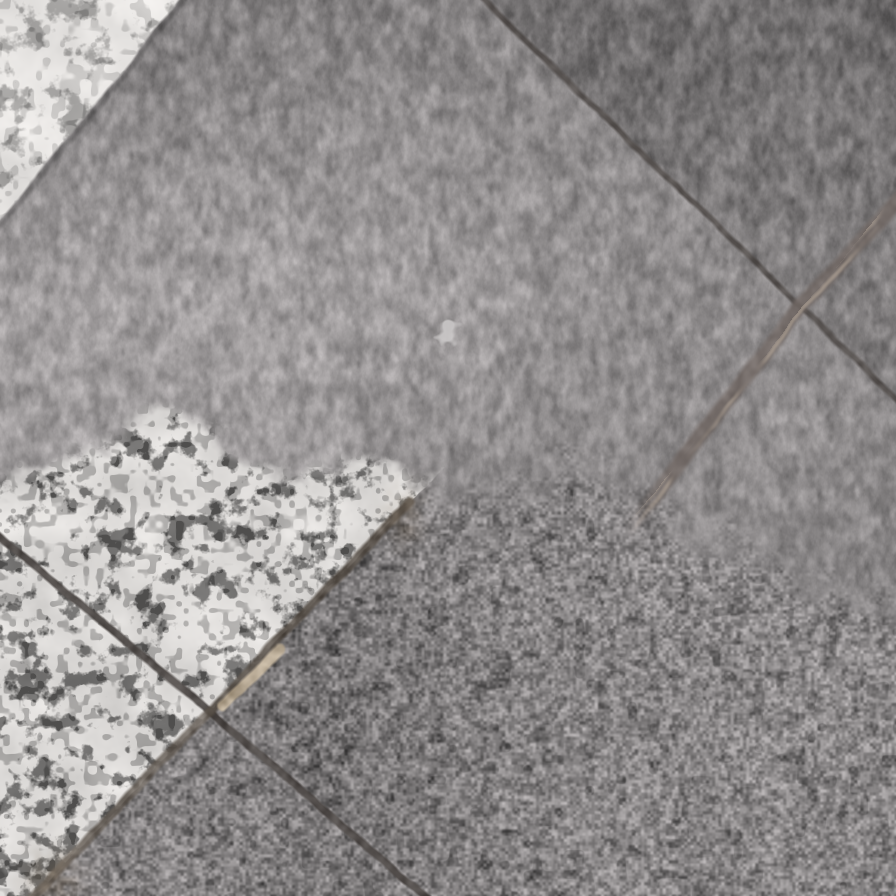
This texture is drawn by a Shadertoy shader. Its source:

```glsl
float hash(vec2 p) {
    vec3 q = fract(p.xyx * 0.1031);
    q += dot(q, q.yzx + 33.33);
    return fract((q.x + q.y) * q.z);
}

float noise(vec2 p) {
    vec2 i = floor(p), f = fract(p);
    f = f * f * (3.0 - 2.0 * f);
    float low = mix(hash(i), hash(i + vec2(1, 0)), f.x);
    float high = mix(hash(i + vec2(0, 1)), hash(i + vec2(1, 1)), f.x);
    return mix(low, high, f.y);
}

float fbm(vec2 p) {
    float sum = 0.0, amp = 0.5;
    for (int i = 0; i < 4; i++) {
        sum += amp * noise(p);
        p = mat2(1.6, 1.2, -1.2, 1.6) * p + 7.3;
        amp *= 0.5;
    }
    return sum / 0.9375;
}

float bump(vec2 p, vec2 center, vec2 size) {
    vec2 d = (p - center) / size;
    return exp(-dot(d, d));
}

// Signed distance to the line a-b, positive on its left
float side(vec2 p, vec2 a, vec2 b) {
    vec2 d = normalize(b - a);
    return d.x * (p.y - a.y) - d.y * (p.x - a.x);
}

float segment(vec2 p, vec2 a, vec2 b) {
    vec2 d = b - a;
    return length(p - a - d * clamp(dot(p - a, d) / dot(d, d), 0.0, 1.0));
}

float stroke(float dist, float halfWidth, float soft) {
    return 1.0 - smoothstep(halfWidth - soft, halfWidth + soft, dist);
}

vec3 whiteGranite(vec2 p, float contrast) {
    float fleck = smoothstep(0.53, 0.70, fbm(p * 62.0));
    float fine = smoothstep(0.58, 0.78, noise(p * 135.0 + 19.0));
    float cloud = fbm(p * 24.0 + 5.0) - 0.5;
    float v = 0.87 + 0.16 * cloud - contrast * (0.42 * fleck + 0.20 * fine);
    return max(v, 0.31) * vec3(1.0, 0.99, 0.98);
}

// Soft, vertically stretched grain above; crisp, fine grain below
float greyGrain(vec2 p, float crisp) {
    float soft = (fbm(p * vec2(95.0, 62.0)) - 0.5) * 0.30;
    soft += (noise(p * vec2(210.0, 120.0)) - 0.5) * 0.07;
    float fine = (noise(p * 155.0) - 0.5) * 0.20 + (noise(p * 290.0 + 4.0) - 0.5) * 0.23;
    fine -= 0.10 * smoothstep(0.60, 0.80, noise(p * 85.0 + 31.0));
    return mix(soft, fine + 0.02, crisp);
}

float slabShade(vec2 p, float crisp) {
    float upper = 0.545 + 0.085 * bump(p, vec2(0.12, 0.56), vec2(0.38, 0.27));
    upper += 0.035 * bump(p, vec2(0.48, 0.68), vec2(0.24, 0.2));
    upper -= 0.05 * bump(p, vec2(0.25, 1.0), vec2(0.25, 0.16));
    upper -= 0.05 * bump(p, vec2(0.52, 0.45), vec2(0.10, 0.06));
    float lower = 0.515 - 0.06 * bump(p, vec2(0.38, 0.2), vec2(0.14, 0.25));
    lower += 0.02 * bump(p, vec2(0.9, 0.3), vec2(0.3, 0.25));
    return mix(upper, lower, crisp);
}

void mainImage(out vec4 fragColor, in vec2 fragCoord) {
    vec2 p = fragCoord / iResolution.xy;
    float aa = 1.0 / iResolution.y;
    float ragged = fbm(p * 32.0) - 0.5;
    vec2 wobble = p + 0.005 * (vec2(fbm(p * 28.0), fbm(p * 28.0 + 9.0)) - 0.5);

    // Joint corners
    vec2 whiteCross = vec2(0.234, 0.206), whiteTip = vec2(0.458, 0.440);
    vec2 greyCross = vec2(0.894, 0.658), scratchEnd = vec2(0.703, 0.412);

    // Grey slabs
    float seam = 0.45 - 0.13 * smoothstep(0.62, 1.05, p.x) + 0.035 * bump(p, vec2(0.65, 0.46), vec2(0.06, 0.3));
    float crisp = 1.0 - smoothstep(-0.035, 0.035, p.y - seam + 0.09 * ragged);
    float upperRight = smoothstep(-0.003, 0.003, side(p, vec2(0.54, 1.0), greyCross));
    float shade = slabShade(p, crisp);
    shade -= upperRight * (0.045 + 0.055 * smoothstep(0.65, 1.0, p.y));
    shade += greyGrain(p, crisp) + 0.06 * (fbm(p * 9.0) - 0.5);
    vec3 col = shade * vec3(1.0, 0.978, 0.982);

    // Pale granite, upper left corner
    float cornerEdge = side(wobble, vec2(0.0, 0.753), vec2(0.202, 1.0));
    col *= 1.0 - 0.22 * stroke(abs(cornerEdge + 0.003), 0.003, 0.003);
    col = mix(col, whiteGranite(p * 0.85 + 0.4, 0.62) + 0.03, smoothstep(-aa, aa + 0.002, cornerEdge));

    // Pale granite, lower left, with a ragged upper rim
    float rim = 0.46 + 0.085 * exp(-pow((p.x - 0.18) / 0.085, 2.0));
    rim += 0.032 * exp(-pow((p.x - 0.40) / 0.045, 2.0));
    float patchMask = smoothstep(-0.016, 0.016, rim - p.y + 0.06 * ragged);
    float paleEdge = side(wobble, vec2(0.039, 0.0), whiteTip);
    patchMask *= smoothstep(-aa, aa, paleEdge);
    col = mix(col, whiteGranite(p, 1.0), patchMask);

    // Dark joints
    float grit = noise(p * 120.0);
    float falling = min(segment(wobble, vec2(-0.01, 0.409), whiteCross), segment(wobble, whiteCross, vec2(0.485, -0.01)));
    col = mix(col, vec3(0.22, 0.20, 0.19) + 0.16 * grit, 0.92 * stroke(falling, 0.0042, 0.0018));
    float rising = segment(wobble, whiteCross, whiteTip);
    col = mix(col, vec3(0.24, 0.21, 0.18) + 0.20 * grit, 0.88 * stroke(rising, 0.0048, 0.0025));
    float lowRising = segment(wobble, vec2(0.029, -0.01), whiteCross);
    col = mix(col, vec3(0.30, 0.27, 0.24) + 0.22 * grit, 0.85 * stroke(lowRising, 0.005, 0.0025));
    float topJoint = min(segment(wobble, vec2(0.53, 1.01), vec2(0.742, 0.805)), segment(wobble, vec2(0.742, 0.805), greyCross));
    topJoint = min(topJoint, segment(wobble, greyCross, vec2(1.01, 0.546)));
    col = mix(col, vec3(0.25, 0.23, 0.22) + 0.14 * grit, 0.88 * stroke(topJoint, 0.0032, 0.0022));

    // Sandy mortar
    float sand = segment(wobble, vec2(0.248, 0.213), vec2(0.313, 0.275));
    col = mix(col, vec3(0.62, 0.56, 0.47) + 0.22 * grit, 0.9 * stroke(sand, 0.0055, 0.002));
    float stain = bump(p, vec2(0.45, 0.425), vec2(0.02, 0.03)) + bump(p, vec2(0.06, 0.02), vec2(0.03));
    col = mix(col, vec3(0.48, 0.40, 0.30), 0.35 * clamp(stain, 0.0, 1.0) * grit);

    // Brown joint on the right, fading into the slab
    float brown = min(segment(wobble, scratchEnd, greyCross), segment(wobble, greyCross, vec2(1.01, 0.784)));
    float fade = smoothstep(0.69, 0.75, p.x);
    col = mix(col, vec3(0.40, 0.365, 0.35) + 0.10 * grit, 0.85 * fade * stroke(brown, 0.0085, 0.004));
    float offset = side(wobble, scratchEnd, vec2(1.0, 0.778));
    float streak = stroke(abs(brown - 0.004), 0.0022, 0.002) * smoothstep(0.35, 0.6, noise(p * 22.0));
    col = mix(col, vec3(0.68, 0.63, 0.58), 0.65 * streak * fade * step(offset, 0.004));

    // Small pale chip
    float chip = length((p - vec2(0.5, 0.633)) / vec2(0.011, 0.014)) + 1.4 * (noise(p * 130.0) - 0.5);
    col = mix(col, vec3(0.82, 0.81, 0.81), 0.8 * (1.0 - smoothstep(0.5, 1.15, chip)));

    fragColor = vec4(clamp(col, 0.0, 1.0), 1.0);
}
```
